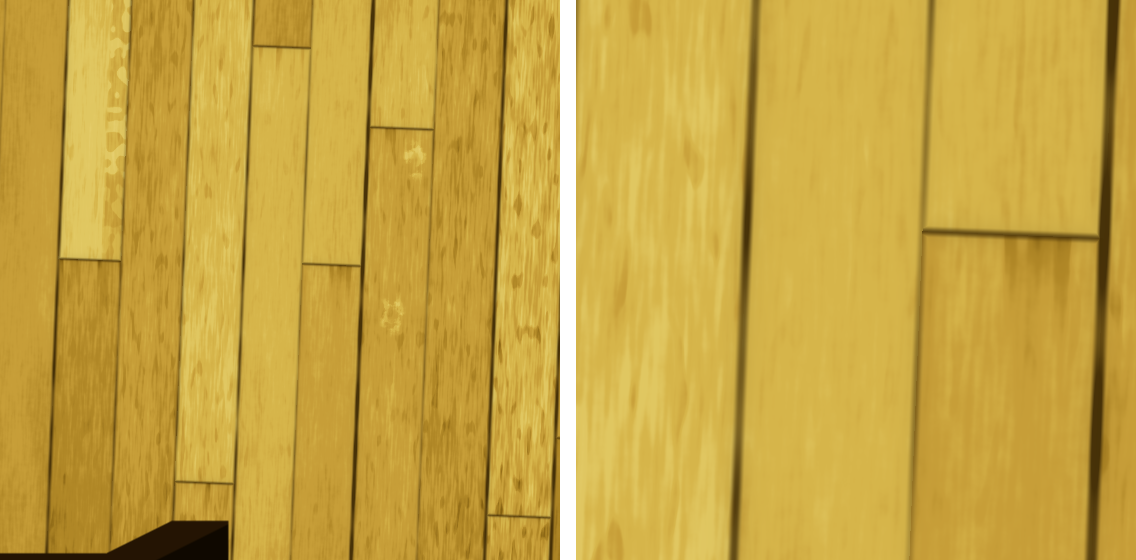
Left: the whole. Right: its middle third, enlarged.
Reproduce this texture procedurally as a WebGL 1 fragment shader.

```glsl
precision highp float;
uniform vec2 u_resolution;

vec2 gradientAt(vec2 cell) {
  float a = 6.2832 * fract(sin(dot(cell, vec2(127.1, 311.7))) * 43758.5);
  return vec2(cos(a), sin(a));
}

float gradientNoise(vec2 p) {
  vec2 c = floor(p), f = p - c;
  vec2 w = f * f * f * (f * (f * 6.0 - 15.0) + 10.0);
  vec2 e = vec2(1.0, 0.0);
  float low = mix(dot(gradientAt(c), f), dot(gradientAt(c + e), f - e), w.x);
  float high = mix(dot(gradientAt(c + e.yx), f - e.yx), dot(gradientAt(c + 1.0), f - 1.0), w.x);
  return 1.4 * mix(low, high, w.y);
}

float fbm(vec2 p) {
  float sum = 0.0, amp = 0.6;
  for (int k = 0; k < 4; k++) {
    sum += amp * gradientNoise(p);
    p = p * 2.03 + 7.3;
    amp *= 0.5;
  }
  return sum;
}

// Value for planks 1 to 9, zero for any other
float pick(mat3 values, float plank) {
  float v = 0.0;
  for (int k = 0; k < 3; k++) {
    vec3 hit = vec3(equal(vec3(plank), vec3(1.0, 2.0, 3.0) + 3.0 * float(k)));
    v += dot(values[k], hit);
  }
  return v;
}

// Slightly uneven spacing of the long seams
float seamX(float n) {
  return -0.03 + 0.1128 * n - 0.02 * exp(-(n - 6.0) * (n - 6.0) / 4.0);
}

float line(float dist, float halfWidth) {
  float blur = 0.0016 + 0.75 / u_resolution.y;
  return 1.0 - smoothstep(halfWidth - blur, halfWidth + blur, abs(dist));
}

float seam(float dist, float n, float y) {
  float weight = 0.3 + pick(mat3(0.5, 0.2, 0.25, 0.4, 0.15, 0.7, 0.1, 0.55, 0.6), n);
  float worn = 0.85 + 0.5 * gradientNoise(vec2(n * 9.3, y * 14.0));
  float shade = 0.2 * exp(-abs(dist) / 0.005);
  return weight * worn * (line(dist, 0.001 + 0.0022 * weight) + shade);
}

// Broken pale ring left by rubbing
float scuff(vec2 p, vec2 center) {
  float d = (length((p - center) * vec2(1.0, 0.65)) - 0.014) / 0.008;
  return exp(-d * d) * smoothstep(-0.25, 0.4, fbm(p * 45.0));
}

vec3 woodRamp(float t) {
  vec3 c = mix(vec3(0.15, 0.08, 0.01), vec3(0.51, 0.37, 0.06), smoothstep(0.0, 0.3, t));
  c = mix(c, vec3(0.69, 0.53, 0.15), smoothstep(0.3, 0.5, t));
  c = mix(c, vec3(0.78, 0.62, 0.22), smoothstep(0.5, 0.65, t));
  c = mix(c, vec3(0.84, 0.71, 0.29), smoothstep(0.65, 0.8, t));
  c = mix(c, vec3(0.88, 0.78, 0.38), smoothstep(0.8, 0.93, t));
  return mix(c, vec3(0.95, 0.88, 0.55), smoothstep(0.95, 1.2, t));
}

void main() {
  vec2 p = gl_FragCoord.xy / u_resolution;
  float y = p.y, u = p.x - 0.04 * y;

  // Leaning planks
  float plank = -1.0;
  for (int k = 0; k < 10; k++) plank += step(seamX(float(k)), u);
  float left = u - seamX(plank), right = seamX(plank + 1.0) - u;
  float across = left / (left + right);

  // Butt joints and tone of the boards above and below them
  float joint = pick(mat3(0.538, -1.0, 0.14, 0.918, 0.529, 0.773, -1.0, 0.08, 0.218), plank);
  float fromJoint = y - joint + 0.04 * left;
  float above = step(0.0, fromJoint);
  float upper = pick(mat3(0.26, -0.04, 0.16, -0.05, 0.11, 0.11, -0.04, 0.13, 0.04), plank);
  float lower = pick(mat3(-0.09, 0.0, 0.02, 0.12, 0.01, 0.0, 0.0, 0.1, -0.11), plank);
  float tone = 0.67 + mix(lower, upper, above);

  // Grain, blotches and pits
  float wear = 0.12 + pick(mat3(0.2, 0.4, 0.45, 0.1, 0.08, 0.3, 0.5, 0.95, 0.1), plank);
  vec2 shift = vec2(17.3, 5.7) * (plank + 0.5 * above);
  float streak = fbm(vec2(u * 65.0, y * 8.0) + shift);
  float fine = gradientNoise(vec2(u * 240.0, y * 24.0) + shift);
  float pits = smoothstep(0.3, 0.6, gradientNoise(vec2(u * 85.0, y * 22.0) - shift));
  tone += 0.09 * fbm(vec2(u * 14.0, y * 4.0) + shift) + 0.03 * fbm(p * 90.0);
  tone += wear * (0.24 * streak + 0.13 * fine - 0.2 * pits) + 0.02 * fine;
  tone -= 0.09 * smoothstep(0.3, 0.75, length(p - vec2(0.52, 0.58)));

  // Flaking strip along the pale board
  float strip = smoothstep(0.66, 0.72, across) * above * float(plank == 1.0);
  float flakes = smoothstep(-0.05, 0.2, gradientNoise(vec2(u * 50.0, y * 42.0)));
  tone += strip * mix(-0.22 + 0.1 * flakes, 0.22 * flakes - 0.14, smoothstep(0.67, 0.7, y));

  // Pale scuffs
  tone += 0.3 * (scuff(p, vec2(0.742, 0.714)) + scuff(p, vec2(0.7, 0.437)));

  // Seams, joints and the stain beneath each joint
  float drip = (1.0 - above) * exp(min(fromJoint, 0.0) * 28.0);
  tone -= 0.25 * drip * smoothstep(0.0, 0.5, gradientNoise(vec2(u * 75.0, y * 7.0)));
  float gap = max(seam(left, plank, y), seam(right, plank + 1.0, y));
  gap = max(gap, 0.65 * line(fromJoint, 0.0018) + 0.12 * exp(-abs(fromJoint) / 0.006));
  vec3 color = mix(woodRamp(tone), vec3(0.25, 0.17, 0.02), clamp(gap, 0.0, 0.95));

  // Dark ledge in the lower corner
  float aa = 0.001 + 0.75 / u_resolution.y;
  float ledgeTop = 0.012 + 0.058 * clamp((p.x - 0.19) / 0.117, 0.0, 1.0);
  float ledge = smoothstep(aa, -aa, y - ledgeTop) * smoothstep(aa, -aa, p.x - 0.408);
  float front = smoothstep(aa, -aa, y - 0.5 * (p.x - 0.28));
  color = mix(color, mix(vec3(0.14, 0.08, 0.01), vec3(0.06, 0.03, 0.0), front), ledge);

  gl_FragColor = vec4(color, 1.0);
}
```
